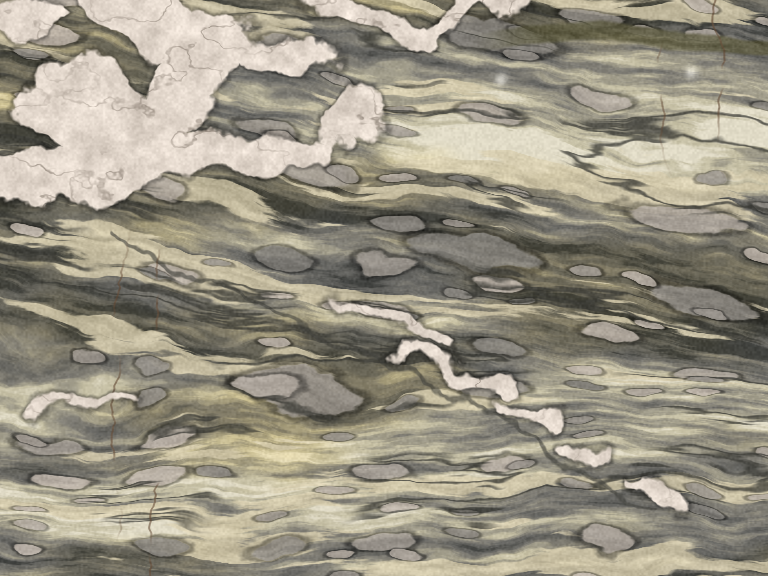
This texture is drawn by a Shadertoy shader. Its source:

```glsl
// Polished marble slab: grey, olive and cream layers flow across in thin streaks,
// broken by pale quartz masses, mineral lenses, dark seams and rusty cracks.
// Layers are stretched noise on a bent height; quartz is noise-warped capsules.

float hash(vec2 p) {
    vec3 q = fract(p.xyx * vec3(0.1031, 0.1030, 0.0973));
    q += dot(q, q.yzx + 33.33);
    return fract((q.x + q.y) * q.z);
}

float noise(vec2 p) {
    vec2 i = floor(p), f = fract(p);
    f = f * f * (3.0 - 2.0 * f);
    return mix(mix(hash(i), hash(i + vec2(1, 0)), f.x),
               mix(hash(i + vec2(0, 1)), hash(i + vec2(1, 1)), f.x), f.y);
}

float fbm(vec2 p) {
    float sum = 0.0, amp = 0.516;
    for (int i = 0; i < 5; i++) {
        sum += amp * noise(p);
        p = p * 2.03 + vec2(17.3, 9.1);
        amp *= 0.5;
    }
    return sum;
}

// Distance to a segment whose radius shrinks towards its end
float taper(vec2 p, vec2 a, vec2 b, float radius) {
    float h = clamp(dot(p - a, b - a) / dot(b - a, b - a), 0.0, 1.0);
    return length(p - mix(a, b, h)) - radius * (1.0 - 0.45 * h);
}

vec3 stoneRamp(float t) {
    vec3 c = mix(vec3(0.26, 0.26, 0.24), vec3(0.41, 0.40, 0.37), smoothstep(0.05, 0.28, t));
    c = mix(c, vec3(0.51, 0.49, 0.44), smoothstep(0.28, 0.46, t));
    c = mix(c, vec3(0.64, 0.61, 0.52), smoothstep(0.46, 0.64, t));
    c = mix(c, vec3(0.79, 0.75, 0.62), smoothstep(0.64, 0.80, t));
    return mix(c, vec3(0.90, 0.86, 0.75), smoothstep(0.80, 1.0, t));
}

float quartzDistance(vec2 p) {
    const vec4 veins[10] = vec4[10](
        vec4(0.00, 0.68, 0.56, 0.75), vec4(0.13, 0.80, 0.30, 0.79),
        vec4(0.20, 1.02, 0.38, 0.92), vec4(0.36, 0.95, 0.56, 0.89),
        vec4(0.37, 0.92, 0.28, 0.80), vec4(0.56, 1.00, 0.74, 0.95),
        vec4(0.90, 1.00, 0.72, 0.95), vec4(0.59, 0.80, 0.63, 0.79),
        vec4(0.03, 0.97, 0.08, 0.95), vec4(0.05, 0.27, 0.23, 0.32));
    const float radii[10] = float[10](0.045, 0.085, 0.07, 0.04, 0.055,
                                      0.035, 0.03, 0.04, 0.045, 0.014);
    vec2 rough = vec2(fbm(p * 11.0), fbm(p * 11.0 + 40.0)) - 0.5;
    vec2 q = p + 0.11 * rough;
    float d = 1.0;
    for (int i = 0; i < 10; i++) d = min(d, taper(q, veins[i].xy, veins[i].zw, radii[i]));
    // Wisps strung along the diagonal fault
    for (int i = 0; i < 5; i++) {
        float k = float(i) / 4.0;
        vec2 c = mix(vec2(0.66, 0.43), vec2(1.14, 0.14), k);
        vec2 reach = mix(0.10, 0.02, k) * vec2(1.0, -0.25);
        d = min(d, taper(q, c + reach, c - reach, 0.017));
    }
    return d;
}

void mainImage(out vec4 fragColor, in vec2 fragCoord) {
    vec2 p = fragCoord / iResolution.y;
    float px = 1.0 / iResolution.y;

    // Bent layer height
    float v = p.y + 0.17 * (p.x - 0.65) * smoothstep(0.2, 0.5, p.y)
            + 0.13 * (fbm(p * vec2(2.2, 3.5)) - 0.5)
            + 0.035 * (fbm(p * vec2(6.0, 13.0) + 5.0) - 0.5);

    // Streaky layers with paler zones at upper right and bottom
    float fine = fbm(vec2(p.x * 16.0, v * 100.0));
    float tone = 0.45 + 1.1 * (fbm(vec2(p.x * 1.6, v * 13.0)) - 0.5)
               + 0.95 * (fbm(vec2(p.x * 4.5, v * 48.0) + 3.0) - 0.5) + 0.6 * (fine - 0.5);
    tone += 0.33 * smoothstep(0.13, 0.05, abs(v - 0.86)) * smoothstep(0.5, 0.8, p.x);
    tone += 0.13 * smoothstep(0.32, 0.15, v);
    tone -= 0.07 * smoothstep(0.2, 0.08, abs(v - 0.55));
    vec3 col = stoneRamp(tone);
    float olive = smoothstep(0.4, 0.65, fbm(p * vec2(2.0, 6.0) + 21.0));
    col *= mix(vec3(0.98, 1.0, 1.04), vec3(1.01, 1.0, 0.92), olive);

    // Sharp cream ribbons
    float ribbon = fbm(vec2(p.x * 2.6, v * 26.0) + 60.0) + 0.12 * (fine - 0.5);
    col = mix(col, vec3(0.83, 0.79, 0.67) + 0.2 * (fine - 0.5), 0.85 * smoothstep(0.615, 0.66, ribbon));

    // Mineral lenses, one per chosen cell in three sizes
    for (int i = 0; i < 3; i++) {
        vec2 size = vec2(0.34, 0.13) * pow(0.56, float(i));
        vec2 g = vec2(p.x, v) / size + 7.0 * float(i);
        vec2 id = floor(g);
        float pick = hash(id + 3.0);
        vec2 off = fract(g) - 0.5 - 0.2 * (vec2(hash(id + 11.0), hash(id + 29.0)) - 0.5);
        float r = length(off / vec2(0.31, 0.24)) + 0.9 * (fbm(p * vec2(14.0, 26.0)) - 0.5);
        float on = step(0.76, pick);
        vec3 mineral = mix(vec3(0.50, 0.49, 0.47), vec3(0.75, 0.71, 0.67), hash(id + 47.0));
        col *= 1.0 - 0.35 * on * smoothstep(0.25, 0.0, abs(r - 0.95));
        col = mix(col, mineral + 0.15 * (fine - 0.5), 0.85 * on * smoothstep(0.92, 0.80, r));
    }

    // Dark seams, the olive arch and the fault
    float seam = abs(fbm(vec2(p.x * 1.7, v * 15.0) + 80.0) - 0.5);
    float broken = smoothstep(0.42, 0.6, noise(p * vec2(4.0, 12.0) + 8.0));
    col = mix(col, vec3(0.23, 0.23, 0.21), 0.75 * broken * smoothstep(0.03, 0.003, seam));
    float arch = abs(p.y - 0.915 - 0.03 * cos(5.0 * (p.x - 1.06)) - 0.05 * (fbm(p * 5.0) - 0.5));
    col = mix(col, vec3(0.36, 0.35, 0.25) + 0.2 * (fine - 0.5),
              0.85 * smoothstep(0.019, 0.011, arch) * smoothstep(0.8, 0.95, p.x));
    float fault = taper(p + 0.09 * (fbm(p * 7.0) - 0.5), vec2(0.2, 0.6), vec2(1.15, 0.13), 0.002);
    col = mix(col, vec3(0.25, 0.25, 0.23), 0.6 * smoothstep(0.004, 0.0, fault));

    // Rusty upright cracks
    for (int i = 0; i < 4; i++) {
        float k = float(i);
        float x = (i < 2 ? 0.21 + 0.06 * k : 0.98 + 0.09 * k) + 0.07 * (fbm(vec2(p.y * 9.0, k * 5.0)) - 0.5);
        float span = i < 2 ? smoothstep(0.62, 0.5, p.y) : smoothstep(0.68, 0.75, p.y);
        float worn = smoothstep(0.3, 0.65, noise(p * 22.0 + k));
        col = mix(col, vec3(0.40, 0.30, 0.22), 0.6 * span * worn * smoothstep(0.003, 0.0005, abs(p.x - x)));
    }

    // Quartz with a dark rim, mottling and hairline cracks
    float d = quartzDistance(p);
    float crack = abs(fbm(p * vec2(9.0, 13.0) + 33.0) - 0.5);
    vec3 quartz = vec3(0.89, 0.845, 0.80) + 0.24 * (fbm(p * 38.0) - 0.5);
    quartz -= 0.24 * smoothstep(0.022, 0.0, crack) * noise(p * 14.0);
    col *= 1.0 - 0.35 * smoothstep(0.014, 0.0, d);
    col = mix(col, quartz, smoothstep(0.002 + px, -0.002 - px, d));

    // Lamp glints and fine grain
    for (int i = 0; i < 2; i++) {
        vec2 lamp = p - vec2(0.87 + 0.33 * float(i), 0.862 + 0.012 * float(i));
        col += 0.3 * exp(-dot(lamp, lamp) * 9000.0);
    }
    col += 0.07 * (noise(p * 260.0) - 0.5);
    fragColor = vec4(clamp(col, 0.0, 1.0), 1.0);
}
```
